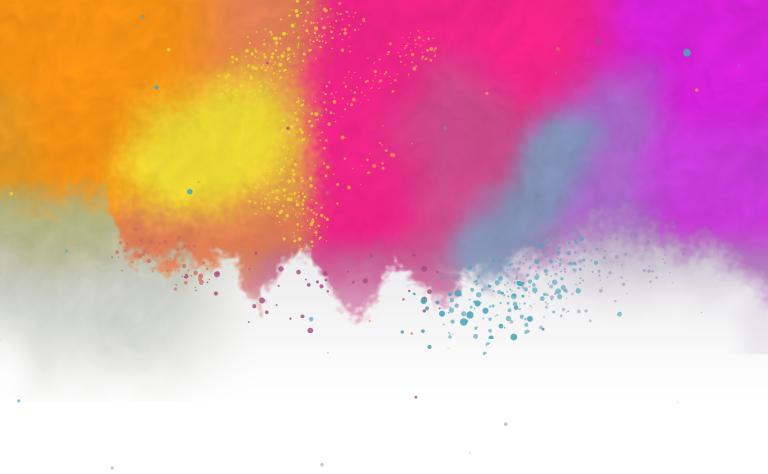
Reproduce this background procedurally as a Shadertoy shader.

```glsl
// Bursts of coloured powder drifting down over white paper, with scattered grains
#define WARP 0.055
#define BILLOW_SCALE 5.0
#define GRAIN_SCALE 105.0
#define DROP_SCALE 42.0
#define ORANGE vec3(0.96, 0.57, 0.08)
#define YELLOW vec3(0.92, 0.84, 0.20)
#define SALMON vec3(0.87, 0.49, 0.33)
#define PINK vec3(0.93, 0.14, 0.52)
#define MAUVE vec3(0.73, 0.37, 0.56)
#define MAGENTA vec3(0.83, 0.13, 0.84)
#define LAVENDER vec3(0.67, 0.40, 0.79)
#define TEAL vec3(0.31, 0.65, 0.74)

vec2 hash2(vec2 p) {
    vec3 q = fract(vec3(p.xyx) * vec3(0.1031, 0.1030, 0.0973));
    q += dot(q, q.yzx + 33.33);
    return fract((q.xx + q.yz) * q.zy);
}

float gradDot(vec2 cell, vec2 f, vec2 corner) {
    return dot(hash2(cell + corner) * 2.0 - 1.0, f - corner);
}

float noise(vec2 p) {
    vec2 i = floor(p), f = fract(p);
    vec2 u = f * f * f * (f * (f * 6.0 - 15.0) + 10.0);
    return mix(mix(gradDot(i, f, vec2(0, 0)), gradDot(i, f, vec2(1, 0)), u.x),
               mix(gradDot(i, f, vec2(0, 1)), gradDot(i, f, vec2(1, 1)), u.x), u.y);
}

float fbm(vec2 p) {
    float sum = 0.0, amp = 1.0;
    for (int i = 0; i < 5; i++) {
        sum += amp * noise(p);
        p = mat2(1.6, 1.2, -1.2, 1.6) * p + 7.3;
        amp *= 0.5;
    }
    return sum;
}

float segment(vec2 p, vec2 a, vec2 b) {
    vec2 ab = b - a;
    return length(p - a - ab * clamp(dot(p - a, ab) / dot(ab, ab), 0.0, 1.0));
}

// Soft capsule of powder, 1 inside and 0 outside
float puff(vec2 p, vec2 a, vec2 b, float width) {
    return 1.0 - smoothstep(0.35 * width, 1.5 * width, segment(p, a, b));
}

float bump(float x, float c, float w) {
    return exp(-(x - c) * (x - c) / (w * w));
}

// Round grains of random size; density sets how many cells hold one
float grains(vec2 p, float scale, float density, float seed) {
    vec2 g = p * scale, cell = floor(g);
    float aa = scale / iResolution.y, cover = 0.0;
    for (int j = -1; j <= 1; j++)
    for (int i = -1; i <= 1; i++) {
        vec2 id = cell + vec2(i, j) + 100.0 + seed;
        vec2 pick = hash2(id + 41.7);
        float radius = mix(0.12, 0.45, pick.y * pick.y);
        float d = length(g - cell - vec2(i, j) - hash2(id));
        float dotCover = 1.0 - smoothstep(radius - 0.7 * aa, radius + 0.7 * aa, d);
        cover = max(cover, dotCover * step(pick.x, density));
    }
    return cover;
}

// Lower edge of the dense powder, with hanging tendrils
float lowerEdge(float x) {
    float y = 0.475 - 0.05 * bump(x, 0.34, 0.1) - 0.10 * bump(x, 0.54, 0.05);
    y -= 0.15 * bump(x, 0.75, 0.065) + 0.09 * bump(x, 0.91, 0.05);
    y -= 0.07 * bump(x, 1.05, 0.1) + 0.10 * bump(x, 1.62, 0.07);
    y += 0.025 * bump(x, 1.3, 0.1);
    return mix(0.59, y, smoothstep(0.22, 0.27, x));
}

vec3 powderColor(vec2 p, vec2 rough) {
    vec3 col = mix(PINK, SALMON, 1.0 - smoothstep(0.60, 0.71, rough.x));
    col = mix(col, ORANGE, 1.0 - smoothstep(0.32, 0.58, p.x));
    col = mix(col, vec3(0.84, 0.58, 0.14), 0.7 * puff(p, vec2(0.0, 0.58), vec2(0.0, 0.75), 0.08));
    col = mix(col, SALMON, puff(rough, vec2(0.30, 0.47), vec2(0.50, 0.49), 0.10));
    col = mix(col, MAUVE, 0.65 * puff(p, vec2(1.02, 0.52), vec2(0.98, 0.72), 0.14));
    col = mix(col, MAUVE, 0.8 * puff(p, vec2(0.60, 0.39), vec2(1.0, 0.42), 0.09));
    col = mix(col, MAGENTA, smoothstep(1.18, 1.37, p.x));
    col = mix(col, LAVENDER, puff(p, vec2(1.26, 0.50), vec2(1.29, 0.72), 0.13));
    col = mix(col, vec3(0.76, 0.27, 0.86), 0.7 * puff(p, vec2(1.48, 0.62), vec2(1.6, 0.62), 0.12));
    col = mix(col, vec3(0.49, 0.60, 0.73), 0.9 * puff(p, vec2(1.04, 0.43), vec2(1.17, 0.69), 0.085));
    col = mix(col, vec3(0.66, 0.52, 0.72), 0.8 * puff(p, vec2(1.2, 0.44), vec2(1.62, 0.42), 0.09));
    return mix(col, YELLOW, puff(rough, vec2(0.38, 0.66), vec2(0.51, 0.71), 0.135));
}

void mainImage(out vec4 fragColor, in vec2 fragCoord) {
    vec2 p = fragCoord / iResolution.y;
    float billow = fbm(p * BILLOW_SCALE);
    float drift = fbm(p * BILLOW_SCALE + 31.0);
    float fine = fbm(p * 22.0 + billow * 2.0);
    vec2 w = p + WARP * vec2(billow, drift);
    vec2 rough = w + 0.025 * vec2(noise(p * 75.0), noise(p * 75.0 + 19.0)) + 0.012 * fine;

    // Paper with a faint shade below the powder
    vec3 col = vec3(1.0 - 0.07 * smoothstep(0.12, 0.48, p.y));

    // Pale haze at the left and right
    float leftHaze = smoothstep(0.10, 0.47, p.y + 0.07 * billow) * (1.0 - smoothstep(0.34, 0.54, w.x));
    leftHaze *= smoothstep(0.150, 0.156, p.y) * mix(smoothstep(0.0, 0.12, w.x), 1.0, smoothstep(0.2, 0.4, p.y));
    vec3 hazeTint = mix(vec3(0.78, 0.79, 0.76), vec3(0.70, 0.70, 0.50), smoothstep(0.36, 0.57, w.y));
    col = mix(col, hazeTint + 0.04 * fine, leftHaze);
    float rightHaze = smoothstep(0.30, 0.54, w.y) * smoothstep(1.08, 1.3, w.x);
    rightHaze = max(rightHaze, 0.25 * smoothstep(1.52, 1.6, w.x) * smoothstep(0.250, 0.256, p.y));
    col = mix(col, vec3(0.70, 0.64, 0.74), 0.75 * rightHaze);

    // Dense powder, thinning out in its tendrils
    float soft = mix(0.055, 0.022, smoothstep(0.2, 0.28, p.x)) + 0.04 * smoothstep(0.92, 1.15, p.x);
    float height = rough.y + 0.025 * fine - lowerEdge(w.x);
    float cover = smoothstep(-soft, soft, height);
    float thin = smoothstep(0.33, 0.49, p.y + 0.04 * fine);
    cover *= mix(0.55, 1.0, max(thin, 1.0 - smoothstep(0.2, 0.45, p.x)));
    cover *= smoothstep(0.309, 0.315, p.y);
    vec3 powder = powderColor(w, rough) * (1.0 + 0.06 * fine + 0.05 * billow);
    col = mix(col, powder, cover);

    // Yellow and salmon grains thrown off the burst
    float spray = 0.65 * puff(w, vec2(0.53, 0.68), vec2(0.64, 0.54), 0.055);
    spray = max(spray, 0.45 * puff(p, vec2(0.58, 0.71), vec2(0.89, 0.90), 0.035));
    spray = max(spray, 0.55 * puff(w, vec2(0.52, 0.82), vec2(0.69, 0.96), 0.055));
    spray = max(spray, 0.16 * puff(w, vec2(0.71, 0.66), vec2(0.80, 0.68), 0.06));
    vec3 sprayTint = mix(YELLOW, vec3(0.96, 0.58, 0.34), smoothstep(0.62, 0.76, p.x));
    col = mix(col, sprayTint, 0.85 * grains(p, GRAIN_SCALE, spray, 0.0));
    float crumbs = 0.5 * puff(w, vec2(0.28, 0.46), vec2(0.42, 0.43), 0.045);
    col = mix(col, vec3(0.82, 0.43, 0.36), 0.8 * grains(p, GRAIN_SCALE * 0.8, crumbs, 9.0));

    // Mauve flecks below the pink, teal drops and fading dust to the right
    float flecks = 0.13 * puff(p, vec2(0.46, 0.39), vec2(0.90, 0.39), 0.07);
    col = mix(col, vec3(0.65, 0.30, 0.48), 0.8 * grains(p, DROP_SCALE * 1.6, flecks, 23.0));
    float drops = 0.5 * puff(p, vec2(0.91, 0.35), vec2(1.08, 0.34), 0.07);
    col = mix(col, TEAL, 0.9 * grains(p, DROP_SCALE, drops, 47.0));
    float mist = 0.6 * puff(p, vec2(1.0, 0.34), vec2(1.2, 0.45), 0.07);
    col = mix(col, TEAL, 0.65 * grains(p, DROP_SCALE * 1.7, mist, 61.0));
    float dust = 0.22 * puff(p, vec2(1.12, 0.40), vec2(1.34, 0.47), 0.09);
    col = mix(col, vec3(0.53, 0.55, 0.67), 0.5 * grains(p, GRAIN_SCALE, dust, 83.0));

    fragColor = vec4(clamp(col, 0.0, 1.0), 1.0);
}
```
